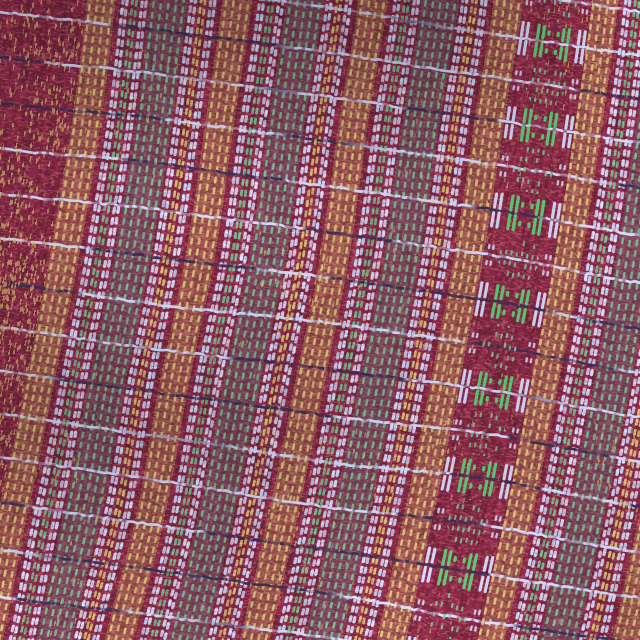
Give the GLSL for this texture, as a Shadertoy shader.

```glsl
#define STRIPE 0.1055      // distance between stitched stripes
#define FIRST 0.2105       // first stripe centre
#define WEFT 0.0704        // distance between crossing yarns
#define COLUMN 0.0115      // stitch column spacing in blocks
#define MOTIF_X 0.870      // centre of the motif band
#define MOTIF_HALF 0.056
#define PLAIN_EDGE 0.136   // left plain cloth ends here
#define RED vec3(0.49, 0.15, 0.25)
#define WHITE vec3(0.76, 0.79, 0.91)
#define GREEN vec3(0.44, 0.69, 0.55)
#define GOLD vec3(0.79, 0.71, 0.43)
#define NAVY vec3(0.22, 0.17, 0.31)

float hash(vec2 p) {
    vec3 q = fract(p.xyx * 0.1031);
    q += dot(q, q.yzx + 33.33);
    return fract((q.x + q.y) * q.z);
}

float noise(vec2 p) {
    vec2 i = floor(p), f = fract(p);
    f = f * f * (3.0 - 2.0 * f);
    return mix(mix(hash(i), hash(i + vec2(1, 0)), f.x),
               mix(hash(i + vec2(0, 1)), hash(i + vec2(1, 1)), f.x), f.y);
}

// Coverage of an upright capsule with the given half size
float capsule(vec2 p, vec2 size) {
    float d = length(vec2(p.x, max(abs(p.y) - size.y + size.x, 0.0))) - size.x;
    float aa = 0.7 / iResolution.y;
    return 1.0 - smoothstep(-aa, aa, d);
}

// Running stitch, uneven in place and strength
float stitches(float x, float row, float id, vec2 size) {
    float k = row * 4.3 + 0.3 * hash(vec2(id, 3.0));
    float strength = 0.78 + 0.22 * hash(vec2(floor(k), id));
    return strength * capsule(vec2(x, (fract(k) - 0.5) * WEFT / 4.3), size);
}

void mainImage(out vec4 fragColor, in vec2 fragCoord) {
    vec2 uv = fragCoord / iResolution.y;
    float v = 1.0 - uv.y;
    // Bent cloth coordinates: u across the stripes, row along them
    float u = uv.x + 0.12 * v + 0.06 * v * v + 0.007 * (noise(uv * 5.0) - 0.5);
    float row = (v - 0.14 * uv.x - 0.0846) / WEFT + 0.22 * (noise(uv * 4.0 + 9.0) - 0.5);
    float side = u - MOTIF_X;
    float t = (u - 0.155 * step(0.0, side) - FIRST) / STRIPE;
    bool inMotif = abs(side) < MOTIF_HALF;
    bool striped = u > PLAIN_EDGE && !inMotif;

    // Ribbed ground with uneven dye and lit thread tops
    float rib = noise(vec2(u * 300.0, row * 3.0));
    float grain = noise(vec2(u * 230.0, row * 32.0));
    vec3 col = RED * (0.68 + 0.3 * rib + 0.34 * grain);
    col = mix(col, vec3(0.66, 0.42, 0.43), 0.4 * smoothstep(0.55, 0.95, grain));

    // Blocks of narrow stitches
    bool greenBlock = mod(floor(t), 2.0) < 0.5;
    float blockX = (fract(t) - 0.5) * STRIPE;
    if (striped && abs(blockX) < COLUMN * (greenBlock ? 2.5 : 2.0)) {
        vec3 thread = greenBlock ? GREEN : GOLD;
        vec3 haze = greenBlock ? vec3(0.40, 0.38, 0.43) : vec3(0.68, 0.52, 0.36);
        float c = blockX / COLUMN + (greenBlock ? 0.5 : 0.0);
        float id = floor(c) + 17.0 * floor(t);
        col = mix(col, haze, 0.22 + 0.4 * grain);
        float s = stitches((fract(c) - 0.5) * COLUMN, row, id, vec2(0.0020, 0.0054));
        col = mix(col, thread, s);
    }

    // Stripes: paired beads, coloured line between two white ones
    float stripe = round(t);
    float stripeX = (t - stripe) * STRIPE;
    float lane = clamp(round(stripeX / 0.0150), -1.0, 1.0);
    float laneX = stripeX - lane * 0.0150;
    vec3 bead = lane != 0.0 ? WHITE : mod(stripe, 2.0) < 0.5 ? GREEN : GOLD;
    if (striped) {
        float id = stripe * 7.0 + lane * 2.0 + step(0.0, laneX);
        float s = stitches(abs(laneX) - 0.0031, row, id,
                           lane == 0.0 ? vec2(0.0022, 0.0056) : vec2(0.0026, 0.0060));
        col = mix(col, bead * (0.9 + 0.18 * grain), s);
    }

    // Twisted crossing yarns, changing between pale and dark along their length
    float line = round(row);
    float yarnY = (row - line) * WEFT + 0.0026 * (noise(vec2(uv.x * 130.0, line)) - 0.5);
    float tone = smoothstep(0.40, 0.46, noise(vec2(uv.x * 7.0 + line * 2.7, line * 5.0)));
    float yarn = capsule(vec2(yarnY, 0.0), vec2(0.0021, 0.01));
    yarn *= 0.4 + 0.6 * smoothstep(0.2, 0.6, noise(vec2(u * 170.0, line * 3.0)));
    col = mix(col, mix(NAVY, WHITE, tone), yarn);

    // Motifs on every second yarn: bars split in two halves
    if (inMotif) {
        float m = 2.0 * (fract(row * 0.5 + 0.5) - 0.5);
        float across = abs(side);
        vec3 vivid = GREEN * vec3(0.72, 1.08, 0.78);
        for (int i = 0; i < 6; i++) {
            if (i == 3) continue;
            float x = 0.0075 + 0.0087 * float(i);
            float tall = i == 0 ? 0.0045 : 0.0115 + 0.002 * hash(vec2(float(i), line));
            float s = capsule(vec2(across - x, (abs(m) - 0.21) * WEFT), vec2(0.0025, tall));
            col = mix(col, i < 3 ? vivid : WHITE, s * 0.95);
        }
        // Small scattered stitches between motifs
        float c = side / 0.0085, gap = abs(m) - 0.5;
        float keep = step(0.3, hash(floor(vec2(c, row * 4.3)))) * step(0.0, gap);
        float s = stitches((fract(c) - 0.5) * 0.0085, row, floor(c), vec2(0.0017, 0.0038));
        col = mix(col, GREEN, s * keep * step(across, 0.018 + 0.035 * gap));
        vec2 tick = vec2(abs(across - 0.046) - 0.0035, (abs(m) - 0.82) * WEFT);
        col = mix(col, WHITE, 0.85 * capsule(tick, vec2(0.0019, 0.0042)));
    }

    // Fine metallic flecks, densest in the plain cloth
    vec2 fleck = vec2(u * 400.0, row * 6.0 + 3.0 * hash(vec2(floor(u * 400.0), 1.0)));
    float amount = (u < PLAIN_EDGE ? 0.5 : 0.12) * noise(uv * vec2(9.0, 7.0) + 4.0);
    float shine = smoothstep(1.0 - amount, 1.1 - amount, hash(floor(fleck)));
    col = mix(col, GOLD, 0.65 * shine * smoothstep(0.5, 0.2, abs(fract(fleck.y) - 0.5)));

    // Soft folds
    col *= 0.86 + 0.28 * noise(uv * 3.0 + 2.0);
    fragColor = vec4(col, 1.0);
}
```
